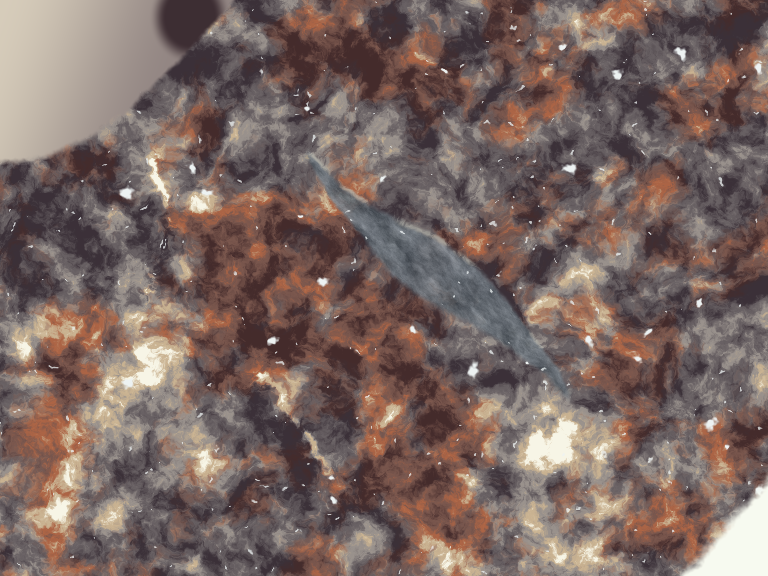
Reproduce this texture procedurally as a Shadertoy shader.

```glsl
vec2 hash2(vec2 p) {
    vec3 q = fract(p.xyx * vec3(0.1031, 0.1030, 0.0973));
    q += dot(q, q.yzx + 33.33);
    return fract((q.xx + q.yz) * q.zy);
}

float gradDot(vec2 cell, vec2 offset, vec2 f) {
    return dot(hash2(cell + offset) * 2.0 - 1.0, f - offset);
}

float gradientNoise(vec2 p) {
    vec2 i = floor(p), f = p - i;
    vec2 u = f * f * f * (f * (f * 6.0 - 15.0) + 10.0);
    vec2 e = vec2(1.0, 0.0);
    return mix(mix(gradDot(i, e.yy, f), gradDot(i, e.xy, f), u.x),
               mix(gradDot(i, e.yx, f), gradDot(i, e.xx, f), u.x), u.y);
}

float fbm(vec2 p) {
    float sum = 0.0, amp = 1.0;
    for (int i = 0; i < 6; i++) {
        sum += amp * gradientNoise(p + 60.0);
        p = mat2(1.6, 1.2, -1.2, 1.6) * p + 7.3;
        amp *= 0.66;
    }
    return sum;
}

float blob(vec2 p, vec2 center, vec2 radius) {
    vec2 d = (p - center) / radius;
    return exp(-dot(d, d));
}

float segment(vec2 p, vec2 a, vec2 b) {
    vec2 d = b - a;
    return length(p - a - d * clamp(dot(p - a, d) / dot(d, d), 0.0, 1.0));
}

// Sparse round glints, one candidate per cell
float specks(vec2 p, float scale, float chance) {
    vec2 cell = floor(p * scale), f = fract(p * scale);
    vec2 rnd = hash2(cell + 11.0), pick = hash2(cell + 73.0);
    float radius = mix(0.08, 0.2, pick.y);
    float d = length(f - mix(vec2(0.25), vec2(0.75), rnd));
    return step(pick.x, chance) * (1.0 - smoothstep(radius * 0.5, radius * 1.3, d));
}

void mainImage(out vec4 fragColor, in vec2 fragCoord) {
    vec2 p = fragCoord / iResolution.y;
    p.x += 0.5 * (1.3333 - iResolution.x / iResolution.y);
    vec2 warp = vec2(fbm(p * 5.0), fbm(p * 5.0 + 31.0));
    vec2 q = p + 0.035 * warp;

    // Rock tone: lumps, grain and dark crevices
    float grain = fbm(q * 13.0 + 4.0);
    float lumps = gradientNoise(q * 5.0 + 17.0);
    float crevice = 1.0 - smoothstep(0.0, 0.12, abs(gradientNoise(q * 7.0 + 40.0)));
    float tone = 0.55 * grain + 0.28 * lumps - 0.13 * crevice + 0.03;

    // Pale crust patches and shadowed hollows
    float crust = blob(q, vec2(0.24, 0.36), vec2(0.12, 0.09))
                + blob(q, vec2(0.96, 0.23), vec2(0.10, 0.05)) * 1.5
                + blob(q, vec2(1.02, 0.48), vec2(0.06, 0.08))
                + blob(q, vec2(0.83, 0.30), vec2(0.04, 0.03))
                + blob(q, vec2(0.28, 0.73), vec2(0.03, 0.05))
                + blob(q, vec2(0.92, 0.04), vec2(0.13, 0.08))
                + blob(q, vec2(0.10, 0.16), vec2(0.16, 0.12)) * 0.6
                + blob(q, vec2(1.20, 0.20), vec2(0.07, 0.10)) * 0.6;
    float hollow = blob(q, vec2(0.80, 0.54), vec2(0.10, 0.03))
                 + blob(q, vec2(0.87, 0.43), vec2(0.04, 0.07))
                 + blob(q, vec2(0.08, 0.62), vec2(0.16, 0.10)) * 0.5
                 + blob(q, vec2(0.90, 0.84), vec2(0.12, 0.05)) * 0.5
                 + blob(q, vec2(0.43, 0.38), vec2(0.03, 0.05));
    float rust = blob(q, vec2(0.53, 0.46), vec2(0.19, 0.14))
               + blob(q, vec2(0.68, 0.22), vec2(0.12, 0.10))
               + blob(q, vec2(0.68, 0.88), vec2(0.18, 0.12)) * 0.6;
    tone += 0.27 * crust - 0.22 * hollow - 0.08 * min(rust, 1.0);

    // Thin light veins
    float vein = min(segment(q, vec2(0.25, 0.47), vec2(0.31, 0.60)),
                     segment(q, vec2(0.31, 0.60), vec2(0.27, 0.72)));
    vein = min(vein, segment(q, vec2(0.46, 0.34), vec2(0.57, 0.18)));
    tone += 0.3 * (1.0 - smoothstep(0.002, 0.012, vein)) * smoothstep(-0.2, 0.3, grain + 0.1);

    // Tone to colour, from dark stone to white crust
    float warmth = smoothstep(-0.1, 0.4, fbm(q * 6.0 + 90.0) + 0.5 * rust);
    vec3 col = mix(vec3(0.23, 0.19, 0.22), vec3(0.41, 0.38, 0.39), smoothstep(-0.26, 0.02, tone));
    vec3 middle = mix(vec3(0.60, 0.57, 0.55), vec3(0.58, 0.44, 0.35), warmth);
    col = mix(col, middle, smoothstep(0.0, 0.19, tone));
    col = mix(col, col * vec3(1.22, 0.86, 0.70), 0.75 * warmth);
    col = mix(col, vec3(0.79, 0.70, 0.57), smoothstep(0.19, 0.36, tone));
    col = mix(col, vec3(0.97, 0.96, 0.90), smoothstep(0.36, 0.52, tone));

    // Slanting blue-grey ridge with a bright lower rim
    vec2 r = p + 0.012 * warp;
    float along = clamp((r.x - 0.54) / 0.45, 0.0, 1.0);
    float axis = 0.73 - 0.42 * along - 0.03 * sin(along * 6.28);
    float across = (r.y - axis) * 0.72;
    float halfWidth = 0.006 + 0.036 * sin(along * 3.14);
    float inside = smoothstep(0.53, 0.55, r.x) * (1.0 - smoothstep(0.98, 1.0, r.x));
    float ridge = inside * (1.0 - smoothstep(-0.006, 0.006, abs(across) - halfWidth));
    vec3 slate = vec3(0.40, 0.43, 0.46) + 0.22 * fbm(vec2(r.x + r.y, r.x - r.y) * vec2(28.0, 14.0));
    col = mix(col, slate, 0.9 * ridge);
    float rim = 1.0 - smoothstep(0.0, 0.006, abs(across - halfWidth));
    col = mix(col, vec3(0.76, 0.75, 0.70), 0.6 * rim * inside * smoothstep(-0.1, 0.3, grain));

    // Glints
    float glint = max(specks(q, 20.0, 0.05), 0.75 * specks(q + 3.0, 60.0, 0.07));
    col = mix(col, vec3(0.93, 0.95, 0.95), glint);

    // Out-of-focus backdrop beyond the rock
    float upper = p.y - (0.71 + 0.1 * p.x + 1.5 * p.x * p.x) + 0.02 * warp.x;
    vec3 haze = mix(vec3(0.84, 0.80, 0.73), vec3(0.57, 0.52, 0.51), smoothstep(0.0, 0.36, p.x + 0.35 * (1.0 - p.y)));
    haze = mix(haze, vec3(0.24, 0.18, 0.20), smoothstep(0.35, 0.7, blob(p, vec2(0.33, 0.97), vec2(0.07, 0.08))));
    col = mix(col, haze, smoothstep(-0.006, 0.01, upper));
    float lower = (p.x - 1.18) * 0.76 - p.y * 0.65 + 0.02 * warp.y;
    col = mix(col, vec3(0.97, 0.98, 0.94), smoothstep(-0.008, 0.012, lower));
    fragColor = vec4(clamp(col, 0.0, 1.0), 1.0);
}
```
